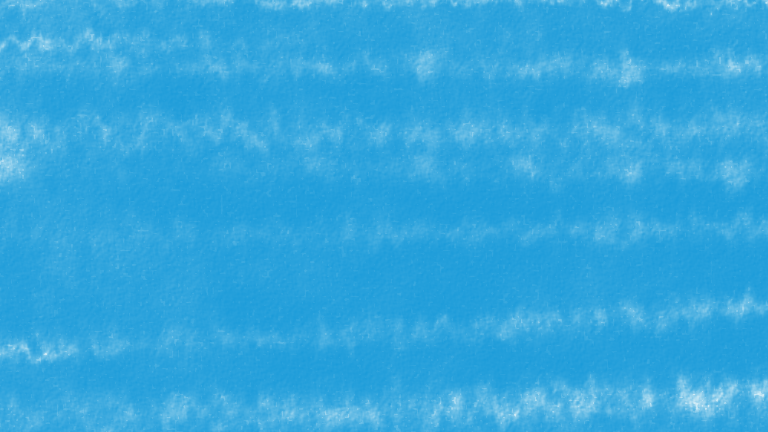
Give the GLSL for this texture, as a Shadertoy shader.

```glsl
// Sky-blue rough paint: faint, slightly rising rows of white haze over flat blue.
// Rows are soft bands broken up by fractal noise; a fine embossed grain
// and sparse pale flecks give the surface its relief.

float hash(vec2 p) {
    vec3 q = fract(vec3(p.xyx) * 0.1031);
    q += dot(q, q.yzx + 33.33);
    return fract((q.x + q.y) * q.z);
}

float noise(vec2 p) {
    vec2 i = floor(p), f = fract(p);
    f = f * f * (3.0 - 2.0 * f);
    return mix(mix(hash(i), hash(i + vec2(1, 0)), f.x),
               mix(hash(i + vec2(0, 1)), hash(i + vec2(1, 1)), f.x), f.y);
}

float fbm(vec2 p) {
    float sum = 0.0, amp = 0.53;
    for (int i = 0; i < 4; i++) {
        sum += amp * noise(p);
        p = mat2(1.6, 1.2, -1.2, 1.6) * p + 17.3;
        amp *= 0.5;
    }
    return sum;
}

// Soft row at height y, rising to the right; strength runs from left to right
float row(vec2 p, float y, float rise, float width, float left, float right) {
    float t = p.x / 1.78;
    float d = (p.y - y - rise * t * t) / width;
    return exp(-d * d) * max(mix(left, right, t), 0.0);
}

// Fine bumpy height field of the paint, rotated off the pixel axes
float bumps(vec2 p) {
    p = mat2(0.8, 0.6, -0.6, 0.8) * p;
    return 0.6 * noise(p * 150.0) + 0.4 * noise(p * 260.0 + 41.0);
}

void mainImage(out vec4 fragColor, in vec2 fragCoord) {
    vec2 p = fragCoord / iResolution.y;
    p.x *= 1.7778 * iResolution.y / iResolution.x;

    // Ragged row edges and small cloudy tufts
    float ragged = fbm(p * vec2(38.0, 16.0) + 5.0);
    float tufts = smoothstep(0.25, 0.8, fbm(p * vec2(36.0, 26.0) + 60.0));
    vec2 w = p + vec2(0.0, (ragged - 0.5) * 0.07);

    // Evenly spaced knots along the clumpy rows
    float knots = pow(0.5 + 0.5 * cos(6.2832 * (p.x - 0.745) / 0.238), 5.0);

    float soft = row(w, 0.900, 0.00, 0.016, 0.55, -0.65)
               + row(w, 0.695, 0.00, 0.036, 0.32, 0.33)
               + row(w, 0.455, 0.02, 0.028, 0.05, 0.26)
               + row(w, 0.205, 0.09, 0.026, 0.10, 0.45)
               + row(w, 0.185, 0.00, 0.018, 0.60, -2.80)
               + row(w, 0.040, 0.05, 0.036, 0.18, 0.74)
               + row(w, 1.000, 0.00, 0.012, 0.20, 0.62);
    float clumpy = row(w, 0.845, 0.00, 0.026, 0.22, 0.52)
                 + row(w, 0.610, 0.00, 0.030, 0.05, 0.38);
    float edge = 0.5 * exp(-p.x * p.x / 0.004 - pow((w.y - 0.63) / 0.05, 2.0));

    // Thin veil, thicker toward the top, the left and the lower edge
    float cloud = smoothstep(0.3, 0.8, fbm(p * vec2(7.0, 8.0) + 9.0));
    float veil = 0.01 + 0.06 * cloud + 0.07 * smoothstep(0.75, 1.0, p.y)
               + 0.04 * smoothstep(0.6, 0.0, p.x)
               + 0.06 * smoothstep(0.1, 0.0, p.y);
    float haze = veil * (0.55 + 0.6 * tufts)
               + (soft + edge) * (0.25 + 0.7 * tufts)
               + clumpy * (0.15 + 0.4 * tufts + 0.5 * knots);

    // Grain lit from the upper left, stronger where the haze is thicker
    vec2 toLight = vec2(-0.0021, 0.0021);
    float relief = bumps(p - toLight) - bumps(p + toLight);
    float flecks = smoothstep(0.8, 0.93, noise(p * 150.0 + 80.0));
    float body = min(haze, 0.6);
    haze += relief * (0.055 + 0.48 * body);
    haze += flecks * (0.06 + 0.4 * body);

    vec3 blue = vec3(0.13, 0.62, 0.855);
    vec3 pale = vec3(0.88, 0.95, 0.975);
    vec3 color = mix(blue, pale, clamp(haze, -0.04, 0.9));
    fragColor = vec4(color, 1.0);
}
```
